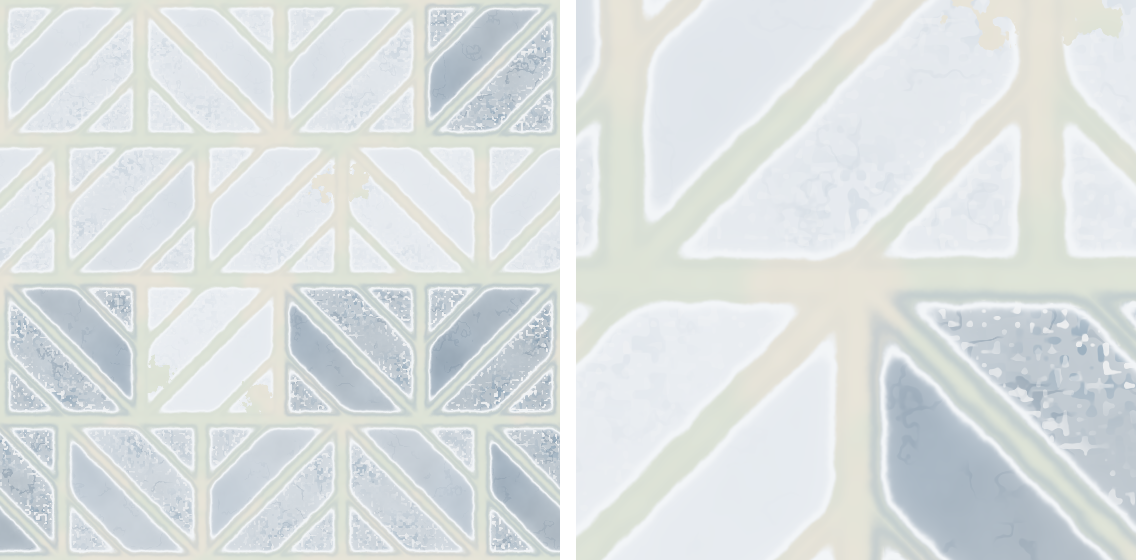
Left, the full canvas; right, a detail of the centre.
This pattern is drawn by a WebGL 1 fragment shader. Its source:

```glsl
precision highp float;
// Four staggered rows of four worn glazed tiles, each cut diagonally into two
// bands and two corner triangles. Distance functions shape the pieces; value
// noise adds ragged edges, cracks, specks, stains and chipped glaze.
uniform vec2 u_resolution;

const float GRID = 4.0;
const float ROW_SHIFT = 0.443;
const float HALF_TILE = 0.447;

float hash(vec2 p) {
  return fract(sin(dot(p, vec2(127.1, 311.7))) * 4375.85);
}

float noise(vec2 p) {
  vec2 i = floor(p), f = fract(p);
  f = f * f * (3.0 - 2.0 * f);
  return mix(mix(hash(i), hash(i + vec2(1.0, 0.0)), f.x),
             mix(hash(i + vec2(0.0, 1.0)), hash(i + 1.0), f.x), f.y);
}

float fbm(vec2 p) {
  float sum = 0.0, amp = 0.5;
  for (int i = 0; i < 4; i++) {
    sum += amp * noise(p);
    p = p * 2.03 + 17.3;
    amp *= 0.5;
  }
  return sum / 0.9375;
}

float smoothMax(float a, float b, float k) {
  float h = max(k - abs(a - b), 0.0) / k;
  return max(a, b) + h * h * k * 0.25;
}

float bell(float x, float width) {
  return exp(-x * x / (width * width));
}

float pick(vec4 v, float i) {
  return i < 0.5 ? v.x : i < 1.5 ? v.y : i < 2.5 ? v.z : v.w;
}

// Glaze depth per tile: 0 is pale, 1 is dark.
float glazeTone(vec2 id) {
  vec4 byRow = vec4(pick(vec4(0.18, 0.13, 0.18, 0.85), id.x),
                    pick(vec4(0.20, 0.08, 0.04, 0.12), id.x),
                    pick(vec4(0.85, 0.00, 0.87, 1.00), id.x),
                    pick(vec4(0.52, 0.48, 0.55, 0.90), id.x));
  return pick(byRow, id.y);
}

// Pose per tile: a negative sign mirrors it, magnitude 2 turns it half way.
float tilePose(vec2 id) {
  vec4 byRow = vec4(pick(vec4(1.0, -1.0, 1.0, 1.0), id.x),
                    pick(vec4(2.0, 1.0, -1.0, 1.0), id.x),
                    pick(vec4(-1.0, 2.0, -2.0, 1.0), id.x),
                    pick(vec4(-2.0, 1.0, -1.0, -2.0), id.x));
  return pick(byRow, id.y);
}

// Rounded square split by one central and two outer diagonal grooves.
float piecesDistance(vec2 q) {
  float across = abs(q.x - q.y) * 0.7071;
  float square = smoothMax(abs(q.x), abs(q.y), 0.04) - HALF_TILE;
  float grooves = max(0.041 - across, 0.027 - abs(across - 0.361));
  return smoothMax(square, grooves, 0.045);
}

float chipDistance(vec2 q, vec2 centre, vec2 seed) {
  return 0.11 - length(q - centre) + (fbm(q * 20.0 + seed) - 0.5) * 0.25;
}

vec3 groutColor(vec2 p) {
  float stain = smoothstep(0.42, 0.68, fbm(p * 2.6));
  vec3 c = mix(vec3(0.868, 0.890, 0.842), vec3(0.907, 0.893, 0.848), stain);
  return c + (noise(p * 22.0) - 0.5) * 0.008;
}

vec3 glazeColor(vec2 q, float d, float tone, vec2 seed) {
  vec3 c = mix(vec3(0.908, 0.924, 0.942), vec3(0.675, 0.722, 0.762), tone);
  float strength = 0.10 + 0.90 * tone;
  float side = (q.x - q.y) * 0.7071;
  float corner = smoothstep(0.35, 0.40, abs(side));
  float rough = max(smoothstep(-0.02, 0.12, side), corner);
  float clusters = bell(length(q - vec2(0.35, 0.16)), 0.13)
                 + bell(length(q - vec2(0.06, -0.34)), 0.15) + 0.35 * corner;

  // Cloudy body, paler on the rough side and bluer toward one end.
  c += (fbm(q * 6.0 + seed) - 0.5) * 0.08 * strength;
  c += rough * vec3(0.055, 0.046, 0.036) * strength;
  float pool = (1.0 - rough) * (1.0 - smoothstep(-0.5, 0.25, q.x + q.y));
  c -= pool * vec3(0.06, 0.045, 0.03) * strength;

  // Broken hairline cracks.
  float ridge = abs(fbm(q * 8.0 + seed + 5.0) - 0.5);
  float crack = (1.0 - smoothstep(0.010, 0.034, ridge))
              * smoothstep(0.42, 0.62, noise(q * 11.0 + seed));
  c -= crack * vec3(0.13, 0.11, 0.09) * strength * (0.35 + 0.65 * rough);

  // Blue pits and white flecks gather in clusters and along rough edges.
  float pits = smoothstep(0.52, 0.68, noise(q * 46.0 + seed)) * min(clusters, 1.0);
  c = mix(c, vec3(0.53, 0.63, 0.71), pits * 0.75 * strength);
  float fringe = rough * bell(d + 0.02, 0.055);
  float flecks = smoothstep(0.64, 0.78, noise(q * 62.0 + seed + 9.0));
  c = mix(c, vec3(0.96), flecks * min(clusters * 0.7 + fringe, 1.0) * (0.3 + 0.6 * tone));

  // Bright rim with a soft inner glow.
  float rim = bell(d + 0.009, 0.010) * 0.8 + bell(d, 0.045) * 0.22;
  return mix(c, vec3(0.95, 0.96, 0.97), min(rim, 1.0));
}

void main() {
  vec2 p = gl_FragCoord.xy / u_resolution * GRID;
  float row = GRID - 1.0 - floor(p.y);
  vec2 shifted = p - vec2(0.005 + (ROW_SHIFT - 0.005) * mod(row, 2.0), 0.0);
  vec2 id = vec2(mod(floor(shifted.x), GRID), row);
  vec2 q = fract(shifted) - 0.5;
  float tone = glazeTone(id), pose = tilePose(id);
  vec2 seed = id * 13.7 + 40.0;
  if (pose < 0.0) q.x = -q.x;
  if (abs(pose) > 1.5) q = -q;

  // Uneven piece edges, then missing glaze on the palest tiles.
  float d = piecesDistance(q) + (fbm(q * 17.0 + seed) - 0.5) * 0.018;
  float cover = d;
  if (tone < 0.1) cover = max(cover, chipDistance(q, vec2(0.42, 0.20), seed));
  if (tone < 0.02) cover = max(cover, chipDistance(q, vec2(-0.35, 0.36), seed));

  float soft = 0.004 + GRID / min(u_resolution.x, u_resolution.y) * 0.75;
  vec3 color = groutColor(p);
  float outline = bell(d - 0.014, 0.014) * (0.06 + 0.50 * tone);
  color = mix(color, vec3(0.67, 0.73, 0.78), outline);
  float fill = 1.0 - smoothstep(-soft, soft, cover);
  color = mix(color, glazeColor(q, d, tone, seed), fill);
  gl_FragColor = vec4(clamp(color, 0.0, 1.0), 1.0);
}
```
